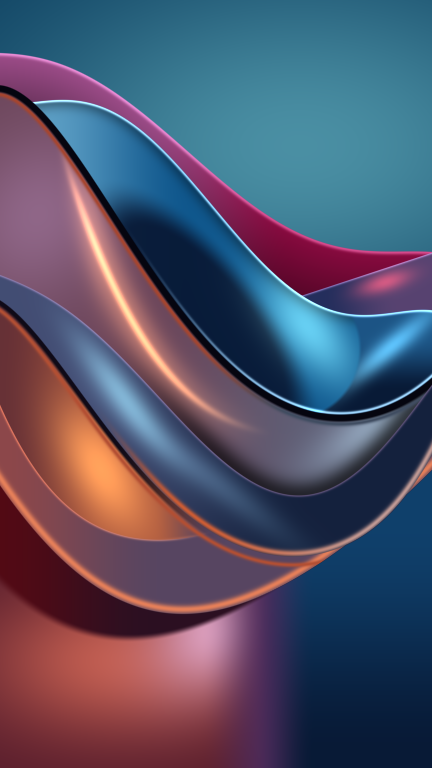
A Shadertoy shader for this background:

```glsl
// Glossy overlapping glass ribbons sweeping over a teal and coral backdrop.

// Smooth curve through six evenly spaced depths (forward differences).
float wave(float x, vec3 a, vec3 b) {
  float h[6] = float[6](a.x, a.y, a.z, b.x, b.y, b.z);
  float sum = 0., weight = 1.;
  for (int k = 0; k < 6; k++) {
    sum += weight * h[0];
    weight *= (5. * x - float(k)) / float(k + 1);
    for (int j = 0; j < 5; j++) h[j] = h[j + 1] - h[j];
  }
  return sum;
}

// Signed distance to a wave, positive underneath it.
float under(vec2 p, vec3 a, vec3 b) {
  float x = p.x / .5625, y = wave(x, a, b);
  float slope = (wave(x + .01, a, b) - y) / .005625;
  return (p.y - y) / sqrt(1. + slope * slope);
}

// Soft ellipse of light, turned by an angle.
float blob(vec2 p, float x, float y, float w, float h, float angle) {
  float c = cos(angle), s = sin(angle);
  vec2 q = mat2(c, -s, s, c) * (p - vec2(x, y)) / vec2(w, h);
  return exp(-dot(q, q));
}

float line(float d, float width) { return exp(-d * d / (width * width)); }

float ramp(float a, float b, float x) {
  x = clamp((x - a) / (b - a), 0., 1.);
  return x * x * (3. - 2. * x);
}

float cover(float d) { return ramp(-.8, .8, d * iResolution.y); }

void mainImage(out vec4 fragColor, in vec2 fragCoord) {
  // Both axes in canvas heights, depth measured down from the top.
  vec2 p = fragCoord / iResolution.xy;
  p = vec2(p.x * .5625, 1. - p.y);

  // Ribbon edges, from the highest to the lowest
  float crest = under(p, vec3(.069, .098, .18), vec3(.273, .323, .328));
  float blue = under(p, vec3(.135, .133, .208), vec3(.337, .408, .404));
  float mauve = under(p, vec3(.111, .22, .388), vec3(.504, .54, .492));
  float steel = under(p, vec3(.358, .423, .536), vec3(.632, .625, .501));
  float amber = under(p, vec3(.391, .521, .654), vec3(.719, .71, .592));
  float bowl = under(p, vec3(.527, .677, .702), vec3(.67, .6, .5));
  float copper = under(p, vec3(.632, .755, .799), vec3(.777, .71, .612));
  float base = under(p, vec3(.749, .82, .822), vec3(.777, .7, .6));
  float streak = under(p, vec3(-.1, .29, .492), vec3(.561, .57, .55));
  float fin = p.y - .3815 + .33 * (p.x - .4036);

  // Teal backdrop
  vec3 col = mix(vec3(.03, .22, .35), vec3(.29, .56, .64), blob(p, .39, .19, .4, .24, 0.));

  // Magenta crest and violet fin
  vec3 tint = mix(vec3(.62, .3, .54), vec3(.54, .04, .25), ramp(.18, .38, p.x));
  tint *= 1. - 5. * clamp(crest, 0., .09);
  tint += vec3(.3, .25, .3) * line(crest - .001, .003);
  col = mix(col, tint, cover(crest));
  tint = mix(vec3(.14, .18, .36), vec3(.34, .26, .44), ramp(.42, .52, p.x));
  tint += vec3(.5, .1, .08) * blob(p, .5, .368, .035, .012, -.3);
  tint += vec3(.4, .3, .4) * line(fin, .002);
  col = mix(col, tint, cover(fin));

  // Blue ribbon with a dark hollow, cyan glow and folded end
  tint = mix(vec3(.36, .62, .77), vec3(.06, .34, .55), ramp(.05, .25, p.x));
  tint *= 1. - .35 * line(blue, .012);
  float hollow = blob(p, .265, .42, .2, .075, .9);
  tint = mix(tint, vec3(.03, .09, .2), .93 * ramp(.26, .56, hollow));
  tint += vec3(.34, .47, .4) * blob(p, .4, .425, .085, .04, .9);
  vec3 folded = mix(vec3(.11, .33, .52), vec3(.03, .1, .21), ramp(.44, .51, p.y));
  folded += vec3(.27, .46, .5) * blob(p, .5, .46, .08, .014, -.7);
  float fold = length(p - vec2(.378, .455));
  tint = mix(tint, folded, ramp(.088, .094, fold) * ramp(.38, .42, p.x));
  tint += vec3(.55, .65, .7) * line(blue - .001, .002);
  tint += vec3(.6, .75, .8) * line(mauve + .002, .002) * ramp(.15, .4, p.x);
  col = mix(col, tint, cover(blue));

  // Mauve ribbon with a hot curved streak
  tint = mix(vec3(.42, .27, .35), vec3(.37, .37, .46), ramp(.18, .42, p.x));
  tint += vec3(.14, .13, .18) * blob(p, .05, .28, .1, .12, .6);
  tint += vec3(.22, .3, .3) * blob(p, .5, .55, .1, .035, -.6);
  float heat = ramp(.07, .13, p.x) * ramp(.36, .17, p.x);
  tint += vec3(.65, .42, .2) * heat * (line(streak, .005) + .5 * line(streak, .024));
  tint *= 1. - .65 * line(steel, .02) * ramp(.12, .3, p.x);
  vec3 rim = mix(vec3(.65, .27, .18), vec3(.25, .3, .38), ramp(.24, .38, p.x));
  tint = mix(tint, rim, line(mauve - .012, .003));
  tint = mix(tint, vec3(.02, .02, .06), ramp(.011, .007, mauve));
  col = mix(col, tint, cover(mauve));

  // Steel ribbon
  tint = mix(vec3(.26, .3, .45), vec3(.08, .13, .24), ramp(.1, .4, p.x));
  tint += vec3(.25, .4, .38) * blob(p, .16, .515, .09, .02, .9);
  tint += vec3(.13, .18, .19) * blob(p, .27, .62, .13, .02, .65);
  tint += vec3(.3, .2, .25) * line(steel, .002);
  rim = mix(vec3(.8, .36, .2), vec3(.75, .6, .58), ramp(.25, .5, p.x));
  tint = mix(tint, rim, line(amber + .004, .004) * ramp(.12, .24, p.x));
  col = mix(col, tint, cover(steel));

  // Amber hollow and the lilac band below it
  tint = mix(vec3(.4, .19, .21), vec3(.66, .34, .24), ramp(0., .14, p.x));
  tint += vec3(.38, .3, .12) * blob(p, .13, .61, .085, .04, 1.);
  vec3 band = mix(vec3(.55, .28, .29), vec3(.34, .27, .38), ramp(0., .22, p.x));
  band += vec3(.4, .22, .1) * line(bowl, .002) * ramp(.28, .2, p.x);
  tint = mix(tint, band, max(cover(bowl), ramp(.2, .28, p.x)));
  tint = mix(tint, vec3(.9, .5, .35), line(copper + .006, .005));
  tint = mix(tint, vec3(.7, .31, .2), line(amber - .011, .003));
  tint = mix(tint, vec3(.06, .04, .09), ramp(.009, .004, amber) * ramp(.3, .15, p.x));
  col = mix(col, tint, cover(amber));

  // Dark red underside
  float belly = cover(min(amber, copper));
  col = mix(col, mix(vec3(.32, .04, .08), vec3(.17, .06, .13), ramp(0., .2, p.x)), belly);

  // Coral and pink light fading through violet into navy
  vec3 navy = mix(vec3(.06, .25, .42), vec3(.03, .1, .21), ramp(.68, .99, p.y));
  tint = mix(vec3(.34, .11, .17), vec3(.75, .36, .31), blob(p, .15, .86, .17, .1, 0.));
  tint = mix(tint, vec3(.86, .62, .74), blob(p, .28, .82, .09, .07, -.8));
  tint = mix(tint, vec3(.3, .17, .36), ramp(.26, .36, p.x));
  tint = mix(tint, navy, ramp(.33, .41, p.x));
  col = mix(col, tint, min(belly, ramp(-.003, .012 - .02 * p.x, base)));

  fragColor = vec4(clamp(col, 0., 1.), 1.);
}
```
